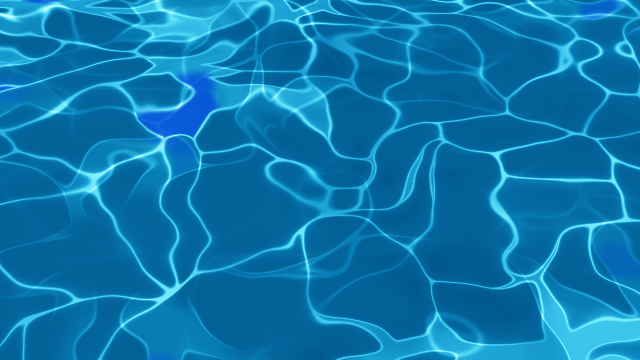
Reproduce this texture procedurally as a WebGL 1 fragment shader.

```glsl
precision highp float;
uniform vec2 u_resolution;

const float ACROSS = 2.9;        // cells per canvas height, near edge
const float DEPTH = 11.5;        // cells towards the far edge
const float TILT = 0.33;         // strength of the perspective
const float LINE_WIDTH = 0.016;
const float GLOW_WIDTH = 0.075;
const float RIBBON_WIDTH = 0.19;
const float CORNER_BLEND = 0.09;
const float WARP_BROAD = 1.25;
const float WARP_FINE = 0.34;

const vec3 ABYSS = vec3(0.0, 0.31, 0.51);
const vec3 DEEP = vec3(0.01, 0.39, 0.60);
const vec3 WATER = vec3(0.03, 0.49, 0.71);
const vec3 AZURE = vec3(0.11, 0.64, 0.84);
const vec3 CYAN = vec3(0.24, 0.78, 0.93);
const vec3 PALE = vec3(0.42, 0.91, 0.97);
const vec3 GLINT = vec3(0.78, 0.99, 1.0);
const vec3 ROYAL = vec3(0.01, 0.27, 0.86);

vec2 hash2(vec2 p) {
  vec3 a = fract(p.xyx * vec3(0.1031, 0.1030, 0.0973));
  a += dot(a, a.yzx + 33.33);
  return fract((a.xx + a.yz) * a.zy);
}

float noise(vec2 p) {
  vec2 i = floor(p), f = fract(p);
  f = f * f * f * (f * (f * 6.0 - 15.0) + 10.0);
  float low = mix(hash2(i).x, hash2(i + vec2(1.0, 0.0)).x, f.x);
  float high = mix(hash2(i + vec2(0.0, 1.0)).x, hash2(i + 1.0).x, f.x);
  return mix(low, high, f.y);
}

vec2 noise2(vec2 p) {
  return vec2(noise(p), noise(p + vec2(37.2, 17.8))) - 0.5;
}

float smoothMin(float a, float b, float k) {
  float h = max(k - abs(a - b), 0.0) / k;
  return min(a, b) - h * h * k * 0.25;
}

// Distance to the nearest cell wall, with softened corners
float wallDistance(vec2 p) {
  vec2 cell = floor(p), f = fract(p), nearest = vec2(0.0), home = vec2(0.0);
  float best = 8.0, wall = 1.0;
  for (int j = -1; j <= 1; j++) for (int i = -1; i <= 1; i++) {
    vec2 g = vec2(float(i), float(j));
    vec2 r = g + hash2(cell + g) - f;
    if (dot(r, r) < best) { best = dot(r, r); nearest = r; home = g; }
  }
  for (int j = -2; j <= 2; j++) for (int i = -2; i <= 2; i++) {
    vec2 g = home + vec2(float(i), float(j));
    vec2 r = g + hash2(cell + g) - f;
    vec2 gap = r - nearest;
    if (dot(gap, gap) > 0.0001)
      wall = smoothMin(wall, dot(0.5 * (r + nearest), normalize(gap)), CORNER_BLEND);
  }
  return max(wall, 0.0);
}

// Folded light: x = bright rims, y = ribbon interior, z = glow
vec3 causticNet(vec2 q, vec2 seed, float lineWidth) {
  vec2 p = q + seed;
  p += WARP_BROAD * noise2(p * 0.85) + WARP_FINE * noise2(p * 2.3 + 5.0);
  float d = wallDistance(p);
  float width = RIBBON_WIDTH * smoothstep(0.52, 0.9, noise(q * 0.9 + seed * 1.7));
  float rim = (d - width) / lineWidth;
  float core = exp(-rim * rim) * mix(0.3, 1.0, noise(q * 1.6 + seed + 11.0));
  float fill = smoothstep(lineWidth, -lineWidth, d - width) * smoothstep(0.0, 0.05, width);
  return vec3(core, fill, exp(-max(d - width, 0.0) / GLOW_WIDTH));
}

vec3 waterRamp(float t) {
  vec3 c = mix(ABYSS, DEEP, smoothstep(0.0, 0.2, t));
  c = mix(c, WATER, smoothstep(0.2, 0.4, t));
  c = mix(c, AZURE, smoothstep(0.4, 0.6, t));
  c = mix(c, CYAN, smoothstep(0.6, 0.8, t));
  c = mix(c, PALE, smoothstep(0.8, 1.0, t));
  return mix(c, GLINT, smoothstep(1.0, 1.3, t));
}

void main() {
  vec2 uv = gl_FragCoord.xy / u_resolution.y;
  float aspect = u_resolution.x / u_resolution.y;

  // Tilted water plane
  float s = 1.0 / (1.0 - TILT * uv.y);
  vec2 q = vec2((uv.x - 0.5 * aspect) * ACROSS * s, DEPTH * s) + 20.0;
  float lineWidth = LINE_WIDTH * s * s;

  // Bright net and a fainter, larger one crossing it
  vec3 net = causticNet(q, vec2(3.1, 7.4), lineWidth);
  vec3 veil = causticNet(q * 0.8, vec2(41.7, 23.9), lineWidth * 0.85);
  float veilMask = smoothstep(0.3, 0.75, noise(q * 0.7 + 61.0));

  // Soft mottling of the pool floor
  vec2 drift = q + noise2(q * 1.4);
  float mottle = 0.65 * noise(drift * 0.9 + 9.0) + 0.35 * noise(drift * 2.6);
  float wisp = pow(1.0 - abs(2.0 * noise(drift * 1.3 + 80.0) - 1.0), 6.0);

  float light = 0.05 + 0.22 * mottle + 0.07 * wisp;
  light += 0.17 * net.z + 0.19 * net.y + 0.68 * net.x;
  light += veilMask * (0.06 * veil.z + 0.15 * veil.y + 0.45 * veil.x);
  vec3 color = waterRamp(light);

  // Refracted blue patches inside the ribbons
  float blue = smoothstep(0.62, 0.82, noise(q * 1.5 + 132.0));
  color = mix(color, ROYAL, 0.75 * blue * max(net.y, 0.6 * veil.y * veilMask) * (1.0 - net.x));
  gl_FragColor = vec4(color, 1.0);
}
```
